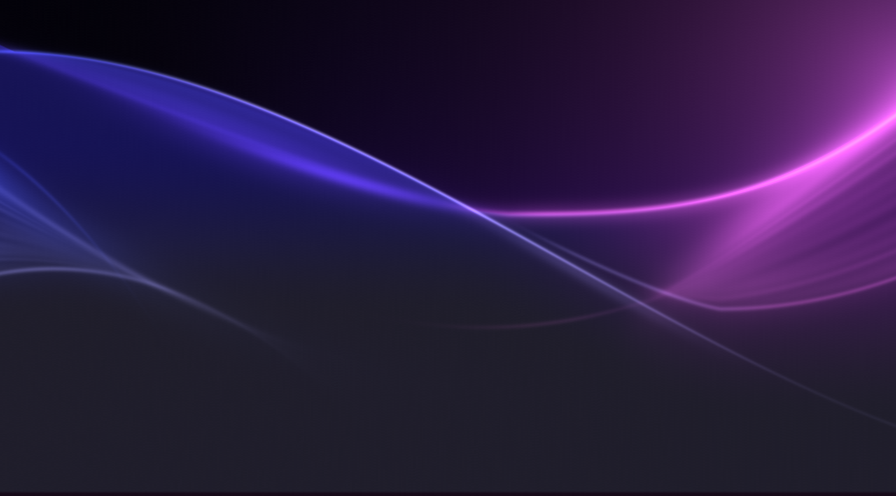
A Shadertoy shader for this background:

```glsl
// Silky ribbons of blue, violet and pink light crossing a dark slate backdrop.
#define SLATE vec3(0.122, 0.115, 0.168)
#define NIGHT vec3(0.004, 0.004, 0.030)
#define INDIGO vec3(0.085, 0.075, 0.330)
#define PLUM vec3(0.270, 0.100, 0.370)
#define BLUE vec3(0.240, 0.300, 0.760)
#define VIOLET vec3(0.360, 0.200, 0.820)
#define PINK vec3(0.860, 0.370, 0.780)
#define PALE vec3(0.580, 0.560, 0.860)
#define FILAMENTS 10
#define GRAIN 0.006

float hash(float n) { return fract(sin(n * 127.1) * 43758.5453); }

// Ribbon heights as functions of x
float mainRidge(float x) { return 0.896 + x * x * (0.83 * x - 1.585); }

float pinkRidge(float x) {
    float left = 0.75 * pow(max(0.57 - x, 0.0), 1.4);
    float right = 0.20 * pow(max(x - 0.57, 0.0) / 0.43, 2.8);
    return 0.568 + left + right;
}

float diagonal(float x) { return 0.77 - 1.39 * (1.0 - x); }

float lowerFold(float x) {
    float left = 1.1 * pow(max(0.805 - x, 0.0), 1.27);
    float right = max(x - 0.805, 0.0);
    return 0.377 + left + 1.65 * right * right;
}

float blueFall(float x) { return 0.62 - 1.3 * x + 1.05 * x * x; }
float blueArch(float x) { return 0.458 - 2.6 * (x - 0.06) * (x - 0.06); }

// Symmetric glow, never thinner than a pixel
float strand(float d, float width) {
    float w = max(width, 0.9 / iResolution.y);
    return exp(-d * d / (w * w));
}

// Glow that hangs below a crisp upper edge
float sheet(float depth, float width) {
    float aa = 1.2 / iResolution.y;
    return smoothstep(-aa, aa, depth) * exp(-max(depth, 0.0) / width);
}

float bump(float x, float center, float width) {
    float t = (x - center) / width;
    return exp(-t * t);
}

void mainImage(out vec4 fragColor, in vec2 fragCoord) {
    vec2 uv = fragCoord / iResolution.xy;
    float x = uv.x, y = uv.y;
    float ridge = mainRidge(x), pink = pinkRidge(x);
    float diag = diagonal(x), fold = lowerFold(x);
    float fall = blueFall(x), arch = blueArch(x);
    float top = max(ridge, pink);

    // Night sky with a magenta haze at the upper right
    vec3 sky = NIGHT + vec3(0.05, 0.012, 0.15) * smoothstep(0.1, 0.65, x)
             * exp(-max(y - top, 0.0) / 0.3);
    float haze = length((uv - vec2(1.02, 0.84)) * vec2(3.4, 2.0));
    sky += vec3(0.52, 0.22, 0.48) * exp(-1.25 * haze);

    // Tinted body that fades down into slate
    float side = smoothstep(0.5, 0.85, x);
    float fade = smoothstep(mix(0.36, 0.15, side), mix(0.72, 0.62, side), y);
    vec3 body = mix(SLATE, mix(INDIGO, PLUM, side), fade);
    float aa = 1.2 / iResolution.y;
    vec3 col = mix(sky, body, smoothstep(-aa, aa, top - y));

    // Main ridge: pale edge, soft veil and a twin band after the crossing
    float edge = 0.45 + 0.25 * bump(x, 0.42, 0.18);
    edge *= mix(1.0, 0.12, smoothstep(0.48, 0.95, x));
    col += mix(BLUE, PALE, smoothstep(0.0, 0.3, x)) * edge * strand(y - ridge, 0.004);
    col += VIOLET * 0.25 * bump(x, 0.35, 0.2) * sheet(ridge - y, 0.035);
    col += PALE * 0.17 * bump(x, 0.64, 0.11) * strand(y - ridge + 0.008, 0.016);

    // Violet streak turning into the pink ridge
    col += VIOLET * 0.50 * bump(x, 0.40, 0.13) * strand(y - pink, 0.014);
    col += VIOLET * 0.22 * bump(x, 0.30, 0.16) * strand(y - pink, 0.045);
    float bloom = smoothstep(0.48, 0.62, x);
    col += PINK * 0.50 * bloom * strand(y - pink, 0.006);
    col += PINK * 0.20 * bloom * strand(y - pink, 0.022);
    col += PINK * 0.28 * smoothstep(0.6, 0.95, x) * sheet(pink - y, 0.07);

    // Broad diagonal beam of pink
    float beam = smoothstep(0.68, 0.88, x);
    col += PINK * beam * (0.30 * strand(y - diag, 0.055) + 0.12 * strand(y - diag, 0.13));

    // Lower fold and the faint tail on its left
    float foldFade = smoothstep(0.56, 0.66, x);
    col += mix(PALE, PINK, smoothstep(0.7, 0.9, x)) * 0.22 * foldFade * strand(y - fold, 0.005);
    col += PINK * 0.10 * beam * strand(y - fold - 0.03, 0.05);
    float tail = 0.34 + 1.6 * (x - 0.54) * (x - 0.54);
    col += PINK * 0.09 * bump(x, 0.62, 0.1) * strand(y - tail, 0.005);

    // Blue fan at the lower left
    float leftFade = exp(-x / 0.10);
    col += BLUE * 0.35 * leftFade * strand(y - fall, 0.055);
    col += PALE * 0.30 * bump(x, 0.03, 0.15) * strand(y - arch, 0.005);
    col += PALE * 0.16 * bump(x, 0.10, 0.13) * strand(y - fall, 0.008);
    col += BLUE * 0.16 * leftFade * strand(y - 0.5, 0.06);
    float wisp = 0.69 - 1.3 * x - 4.0 * x * x;
    col += BLUE * 0.18 * bump(x, 0.04, 0.07) * strand(y - wisp, 0.006);

    // Fine filaments spread between neighbouring ribbons
    for (int i = 0; i < FILAMENTS; i++) {
        float n = float(i);
        float t = (n + 0.3 + 0.6 * hash(n + 1.0)) / float(FILAMENTS);
        float gain = 0.4 + 0.6 * hash(n + 21.0);
        float width = 0.004 + 0.014 * hash(n + 41.0);
        col += mix(BLUE, VIOLET, t) * 0.13 * gain * bump(x, 0.20, 0.19)
             * strand(y - mix(ridge, pink, t), width);
        col += PINK * 0.10 * gain * beam * strand(y - mix(diag, fold, t), width);
        col += PALE * 0.09 * gain * leftFade * strand(y - mix(fall, arch, t), width * 0.6);
    }

    // Dark rim along the bottom, then light grain against banding
    col = mix(vec3(0.09, 0.04, 0.10), col, smoothstep(0.004, 0.011, y));
    col += GRAIN * (hash(dot(floor(uv * 512.0), vec2(1.0, 0.379))) - 0.5);
    fragColor = vec4(clamp(col, 0.0, 1.0), 1.0);
}
```
